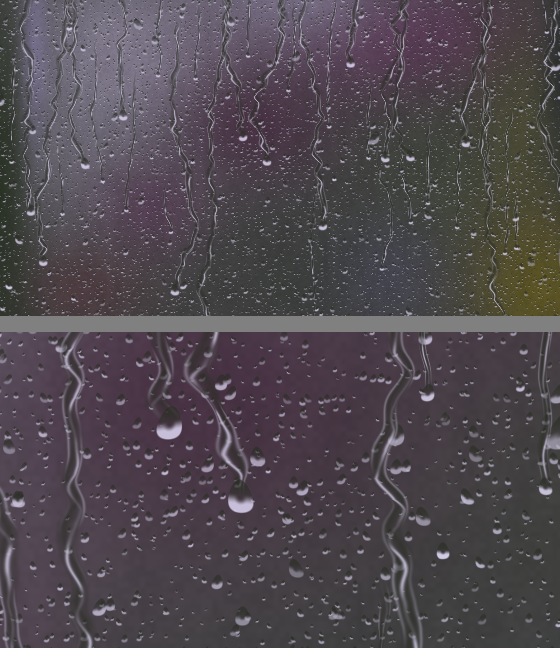
Top, the full canvas; bottom, a detail of the centre.
Give the GLSL for this texture, as a WebGL 2 fragment shader.

```glsl
#version 300 es
precision highp float;
// Rain on a window in front of a blurred garden: soft colour patches lie behind
// wandering rivulets (layered sines and value noise) and beads of water
// (jittered cells at several scales), each lit by a crescent at its lower rim.

uniform vec2 u_resolution;
out vec4 outColor;

const vec3 SKY_GLINT = vec3(0.84, 0.81, 0.92);
const vec3 WET_SHADE = vec3(0.17, 0.18, 0.15);

float hash(vec2 p) {
  vec3 q = fract(p.xyx * vec3(0.1031, 0.1030, 0.0973));
  q += dot(q, q.yzx + 33.33);
  return fract((q.x + q.y) * q.z);
}

float noise(vec2 p) {
  vec2 i = floor(p), f = fract(p);
  f = f * f * (3.0 - 2.0 * f);
  return mix(mix(hash(i), hash(i + vec2(1, 0)), f.x),
             mix(hash(i + vec2(0, 1)), hash(i + vec2(1, 1)), f.x), f.y);
}

// Soft elliptical stain of colour.
vec3 patchOf(vec3 col, vec2 p, vec2 centre, vec2 size, vec3 tint, float amount) {
  vec2 q = (p - centre) / size;
  return mix(col, tint, amount * exp(-dot(q, q)));
}

vec3 garden(vec2 p) {
  vec3 c = vec3(0.245, 0.245, 0.245);
  c = patchOf(c, p, vec2(0.25, 0.45), vec2(0.30, 0.28), vec3(0.37, 0.36, 0.39), 0.9);
  c = patchOf(c, p, vec2(0.42, 0.82), vec2(0.42, 0.36), vec3(0.49, 0.47, 0.54), 1.0);
  c = patchOf(c, p, vec2(1.25, 0.88), vec2(0.48, 0.21), vec3(0.33, 0.21, 0.31), 1.0);
  c = patchOf(c, p, vec2(0.92, 1.03), vec2(0.30, 0.20), vec3(0.47, 0.44, 0.53), 0.9);
  c = patchOf(c, p, vec2(0.80, 0.60), vec2(0.25, 0.18), vec3(0.27, 0.18, 0.25), 0.9);
  c = patchOf(c, p, vec2(0.48, 0.34), vec2(0.18, 0.16), vec3(0.32, 0.23, 0.31), 0.85);
  c = patchOf(c, p, vec2(0.26, 0.08), vec2(0.20, 0.14), vec3(0.30, 0.22, 0.24), 0.8);
  c = patchOf(c, p, vec2(0.92, 0.12), vec2(0.24, 0.18), vec3(0.22, 0.23, 0.22), 0.8);
  c = patchOf(c, p, vec2(1.40, 0.42), vec2(0.24, 0.25), vec3(0.24, 0.26, 0.22), 0.85);
  c = patchOf(c, p, vec2(1.25, 0.13), vec2(0.18, 0.18), vec3(0.27, 0.27, 0.33), 0.7);
  c = patchOf(c, p, vec2(1.66, 0.58), vec2(0.15, 0.32), vec3(0.28, 0.28, 0.20), 0.9);
  c = patchOf(c, p, vec2(1.72, 0.08), vec2(0.22, 0.26), vec3(0.35, 0.32, 0.13), 0.95);
  c = patchOf(c, p, vec2(1.80, 0.80), vec2(0.08, 0.35), vec3(0.15, 0.17, 0.17), 0.9);
  c = patchOf(c, p, vec2(0.00, 0.40), vec2(0.10, 0.75), vec3(0.16, 0.19, 0.14), 0.95);
  return patchOf(c, p, vec2(0.11, 0.85), vec2(0.04, 0.30), vec3(0.50, 0.46, 0.62), 0.6);
}

// One bead: shaded narrow top, bright crescent below.
vec3 bead(vec3 col, vec2 p, vec2 centre, float radius, float seed, float glint) {
  vec2 q = (p - centre) / radius;
  q.x += (seed - 0.5) * 0.7 * q.y;
  q = vec2(q.x * (1.2 + 0.35 * q.y), q.y * 0.85);
  float d = length(q), soft = min(0.8 / (u_resolution.y * radius), 0.6);
  float body = 1.0 - smoothstep(1.0 - soft, 1.0 + soft, d);
  float low = smoothstep(0.15, -0.5, q.y + 0.8 * (seed - 0.5) * q.x);
  float crescent = low * smoothstep(0.1, 0.6, d);
  vec3 water = mix(col, WET_SHADE, 0.25 + 0.4 * smoothstep(-0.3, 0.6, q.y));
  water = mix(water, SKY_GLINT, crescent * glint);
  return mix(col, water, body);
}

// Jittered grid of beads; radii are fractions of the cell.
vec3 beadLayer(vec3 col, vec2 p, float cell, float density, float maxRadius, float glint, float seed) {
  vec2 g = p / cell + seed * vec2(7.31, 3.77), id = floor(g);
  if (hash(id + seed) > density) return col;
  float size = hash(id + seed + 17.0), spark = hash(id + seed + 71.0);
  float r = maxRadius * mix(0.35, 1.0, size * size);
  float margin = 1.4 * r;
  vec2 jitter = vec2(hash(id + seed + 31.0), hash(id + seed + 47.0));
  vec2 centre = margin + jitter * (1.0 - 2.0 * margin);
  return bead(col, fract(g) * cell, centre * cell, r * cell,
              hash(id + seed + 59.0), glint * mix(0.4, 1.0, spark));
}

// Sideways position of a rivulet at height y.
float course(float y, float seed, float sway) {
  float wide = noise(vec2(y * 3.2, seed)) - 0.5;
  float kink = noise(vec2(y * 11.0, seed + 9.0)) - 0.5;
  float fine = noise(vec2(y * 37.0, seed + 13.0)) - 0.5;
  return sway * (wide + 0.32 * kink + 0.11 * fine + 0.02 * sin(y * 90.0 + seed));
}

// Family of rivulets spread over the pane, each ending in a bead.
vec3 rivulets(vec3 col, vec2 p, float count, float width, float sway, float reach, float seed) {
  float pane = u_resolution.x / u_resolution.y;
  for (float i = 0.0; i < count; i++) {
    float k = seed + i * 3.7;
    float x0 = (i + 0.2 + 0.6 * hash(vec2(k, 1.0))) / count * pane;
    float top = 1.25 - (1.2 - 0.9 * reach) * hash(vec2(k, 2.0));
    float foot = top - reach * mix(0.4, 1.2, hash(vec2(k, 3.0)));
    float x = x0 + course(p.y, k, sway);
    float slope = (course(p.y + 0.006, k, sway) - course(p.y - 0.006, k, sway)) / 0.012;
    float w = width * mix(0.45, 1.3, noise(vec2(p.y * 24.0, k + 5.0)));
    float s = (p.x - x) / (w * sqrt(1.0 + slope * slope));
    float span = smoothstep(foot, foot + 0.02, p.y) * smoothstep(top, top - 0.08, p.y);
    float body = span * (1.0 - smoothstep(0.7, 1.2, abs(s)));
    // Light slides smoothly to the underside of each bend
    float side = clamp(slope * 2.5 + 0.35, -1.0, 1.0);
    float shine = exp(-22.0 * pow(s - 0.5 * side, 2.0));
    float rim = exp(-26.0 * pow(abs(s) - 0.8, 2.0));
    float broken = smoothstep(0.3, 0.75, noise(vec2(p.y * 42.0, k + 7.0)));
    float faint = smoothstep(0.3, 0.7, noise(vec2(p.y * 27.0 + s, k + 21.0)));
    vec3 water = mix(col, WET_SHADE, 0.28 + 0.3 * exp(-9.0 * pow(s + 0.4 * side, 2.0)));
    water = mix(water, SKY_GLINT, max(shine * (0.15 + 0.6 * broken), 0.38 * rim * faint));
    col = mix(col, water, body);
    vec2 head = vec2(x0 + course(foot, k, sway), foot);
    col = bead(col, p, head, width * 1.3, 0.3 + 0.4 * hash(vec2(k, 4.0)), 0.9);
  }
  return col;
}

void main() {
  vec2 p = gl_FragCoord.xy / u_resolution.y;
  vec3 col = garden(p);
  // Uneven wet film
  col *= 0.94 + 0.07 * noise(p * vec2(35.0, 14.0)) + 0.08 * noise(p * 170.0);
  // Fine spray, then beads, then running water
  for (float i = 0.0; i < 3.0; i++) {
    col = beadLayer(col, p, 0.015 + 0.003 * i, 0.45, 0.24, 0.70, 11.0 + i);
    col = beadLayer(col, p, 0.036 + 0.005 * i, 0.24, 0.21, 0.85, 23.0 + i);
  }
  col = rivulets(col, p, 24.0, 0.0060, 0.07, 0.40, 101.0);
  col = rivulets(col, p, 15.0, 0.0115, 0.13, 1.00, 211.0);
  col = beadLayer(col, p, 0.085, 0.24, 0.16, 0.95, 37.0);
  col = beadLayer(col, p, 0.120, 0.20, 0.15, 1.00, 41.0);
  outColor = vec4(col, 1.0);
}
```
